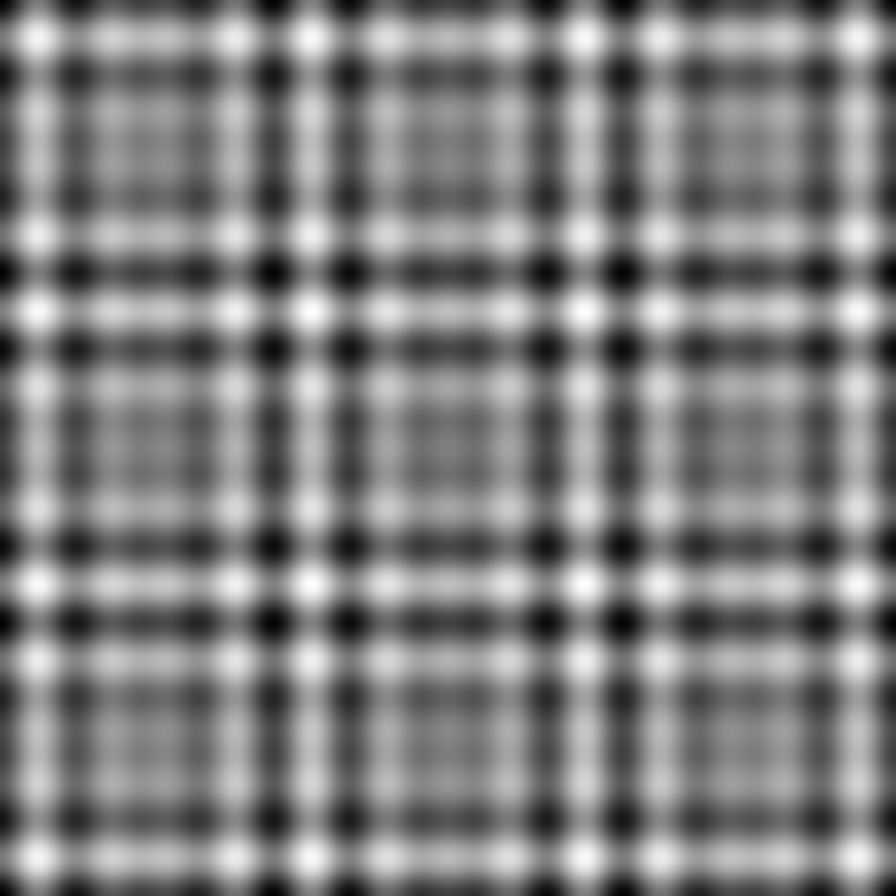
A Shadertoy shader for this pattern:

```glsl
// Soft grey plaid: two cosine waves per axis beat against each other,
// and the horizontal and vertical beats are added into one smooth weave.
// Whole wave counts across the canvas make it tile without a seam.

const float TAU = 6.28318531;
const float COARSE_WAVES = 10.0;  // whole waves across the canvas
const float FINE_WAVES = 13.0;    // the difference gives three beats
const float MID_GREY = 0.5;
const float WAVE_AMPLITUDE = 0.125;  // four waves span black to white

// Beating bands along each axis, darkest at the canvas edge
vec2 beatBands(vec2 uv) {
    return -cos(TAU * COARSE_WAVES * uv) - cos(TAU * FINE_WAVES * uv);
}

void mainImage(out vec4 fragColor, in vec2 fragCoord) {
    vec2 uv = fragCoord / iResolution.xy;

    // Sum of vertical and horizontal bands
    vec2 bands = beatBands(uv);
    float grey = MID_GREY + WAVE_AMPLITUDE * (bands.x + bands.y);

    fragColor = vec4(vec3(clamp(grey, 0.0, 1.0)), 1.0);
}
```
